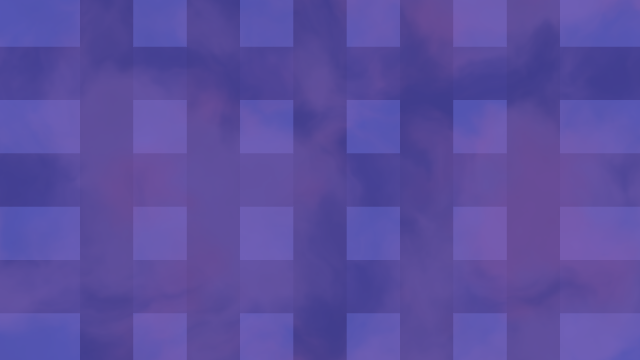
This pattern is drawn by a Shadertoy shader. Its source:

```glsl
// Violet gingham: five upright and three level dark bands over a lighter ground.
// Bands are distances to a limited repeat; warped fractal noise washes the
// cloth with soft indigo clouds and faint rose patches that cross the checks.

#define PERIOD 0.29630          // band spacing, in canvas heights
#define BAND_HALF 0.07407       // half of a band's width
#define SIDE_BANDS vec2(2.0, 1.0) // bands on each side of the middle one
#define CLOUD_SCALE 3.4
#define GROUND vec3(0.428, 0.366, 0.705)
#define GROUND_BLUE vec3(0.325, 0.330, 0.695)
#define BAND vec3(0.388, 0.322, 0.638)
#define BAND_BLUE vec3(0.262, 0.248, 0.575)
#define UPRIGHT_SHADE vec3(0.965, 0.960, 0.962)
#define ROSE vec3(0.030, -0.012, -0.022)

float hash(vec2 p) {
    return fract(sin(dot(p, vec2(127.1, 311.7))) * 43758.5453);
}

float noise(vec2 p) {
    vec2 cell = floor(p);
    vec2 f = fract(p);
    f = f * f * (3.0 - 2.0 * f);
    float low = mix(hash(cell), hash(cell + vec2(1.0, 0.0)), f.x);
    float high = mix(hash(cell + vec2(0.0, 1.0)), hash(cell + 1.0), f.x);
    return mix(low, high, f.y);
}

float fbm(vec2 p) {
    float sum = 0.0;
    float gain = 0.53;
    for (int i = 0; i < 5; i++) {
        sum += gain * noise(p);
        p = mat2(1.6, 1.2, -1.2, 1.6) * p + 7.3;
        gain *= 0.48;
    }
    return sum;
}

// Coverage of the upright (x) and level (y) bands
vec2 bandCoverage(vec2 p, float pixel) {
    vec2 index = clamp(floor(p / PERIOD + 0.5), -SIDE_BANDS, SIDE_BANDS);
    vec2 dist = abs(p - index * PERIOD) - BAND_HALF;
    return 1.0 - smoothstep(-0.5 * pixel, 0.5 * pixel, dist);
}

void mainImage(out vec4 fragColor, in vec2 fragCoord) {
    vec2 p = (fragCoord - 0.5 * iResolution.xy) / iResolution.y;
    vec2 bands = bandCoverage(p, 1.0 / iResolution.y);
    float dark = max(bands.x, bands.y);

    // Smoky clouds, a little denser toward the left and right edges
    vec2 q = p * CLOUD_SCALE + 20.0;
    vec2 warp = vec2(fbm(q + 3.1), fbm(q + 11.7)) - 0.5;
    float cloud = fbm(q + 1.3 * warp);
    cloud += 0.10 * smoothstep(0.65, 0.89, abs(p.x));
    float blue = smoothstep(0.38, 0.78, cloud);
    float rose = smoothstep(0.50, 0.75, fbm(q * 1.1 + 40.0)) * (1.0 - blue);

    // Weave: the upright bands lie over the level ones
    vec3 ground = mix(GROUND, GROUND_BLUE, blue);
    vec3 band = mix(BAND, BAND_BLUE, blue);
    band *= mix(vec3(1.0), UPRIGHT_SHADE, bands.x);
    vec3 color = mix(ground, band, dark) + ROSE * rose;

    // Fine mottling
    color *= 1.0 + 0.05 * (fbm(q * 3.0 + 60.0) - 0.5);
    fragColor = vec4(color, 1.0);
}
```
